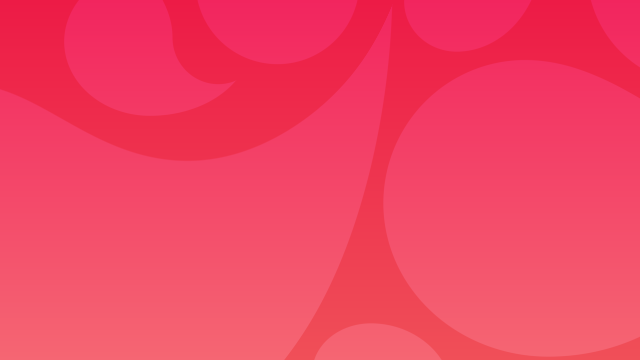
Reproduce this background procedurally as a Shadertoy shader.

```glsl
// Crimson backdrop with large soft pink swirls, drops and discs.

// Approximate signed distance to an ellipse centred on the origin.
float ellipse(vec2 q, vec2 radii) {
    float k = length(q / radii);
    return k * (k - 1.0) / max(length(q / (radii * radii)), 1e-4);
}

// Egg with separate radii left and right of its tip; negative height hangs down.
float egg(vec2 p, vec2 tip, vec2 leftRadii, vec2 rightRadii) {
    vec2 radii = p.x < tip.x ? leftRadii : rightRadii;
    return ellipse(p - tip - vec2(0.0, radii.y), radii);
}

// Drop with a curled notch cut from its right side.
float curledDrop(vec2 p) {
    float body = egg(p, vec2(1.80, 2.93), vec2(1.03, 0.89), vec2(1.21, 0.89));
    float notch = ellipse(p - vec2(2.62, 3.87), vec2(0.55, 0.56));
    float rise = max(p.y - 3.87, 0.0) / 0.45;
    float neck = max(2.07 - 0.12 * rise * rise - p.x, 3.87 - p.y);
    return max(body, -min(notch, neck));
}

// Sweeping wave that climbs to a sharp point.
float sweep(vec2 p) {
    float t = p.x - 2.25;
    float t2 = t * t;
    float lift = t < 0.0 ? t2 / (4.15 + 0.068 * t2 * t2)
                         : t2 / 4.0 + 0.35 * pow(t / 2.45, 8.0);
    float crest = (p.y - 2.39 - lift) * 0.75;
    float s = 4.24 - p.y;
    float flank = p.x - 4.705 + s * (0.03 + 0.053 * s) + 3.7e-5 * pow(abs(s), 6.0);
    return max(crest, flank * 0.93);
}

// Large rounded body whose upper right shoulder flows off the canvas.
float bigBody(vec2 p) {
    if (p.y < 1.88)
        return egg(p, vec2(6.58, 0.04), vec2(1.98, 1.84), vec2(2.23, 1.84));
    vec2 q = p - vec2(6.30, 1.88);
    float x2 = q.x * q.x;
    return q.x < 0.0 ? ellipse(q, vec2(1.70, 1.72))
                     : (q.y - 1.72 + x2 / (3.65 + 0.25 * x2)) * 0.92;
}

void mainImage(out vec4 fragColor, in vec2 fragCoord) {
    vec2 uv = fragCoord / iResolution.xy;
    vec2 p = uv * vec2(7.68, 4.32);
    float pixel = 4.32 / iResolution.y;

    // Union of all the pale shapes
    float d = min(sweep(p), bigBody(p));
    d = min(d, curledDrop(p));
    d = min(d, length(p - vec2(3.33, 4.533)) - 0.983);
    d = min(d, length(p - vec2(8.42, 4.67)) - 1.375);
    d = min(d, egg(p, vec2(5.48, 3.70), vec2(0.63, 0.60), vec2(1.03, 1.22)));
    d = min(d, egg(p, vec2(4.45, 0.44), vec2(0.705, -0.60), vec2(0.989, -0.90)));

    // Vertical gradients for ground and shapes
    vec3 ground = mix(vec3(0.94, 0.31, 0.345), vec3(0.93, 0.105, 0.275), uv.y);
    vec3 shape = mix(vec3(0.96, 0.40, 0.45), vec3(0.95, 0.145, 0.37), uv.y);

    float cover = 1.0 - smoothstep(-0.7 * pixel, 0.7 * pixel, d);
    fragColor = vec4(mix(ground, shape, cover), 1.0);
}
```
